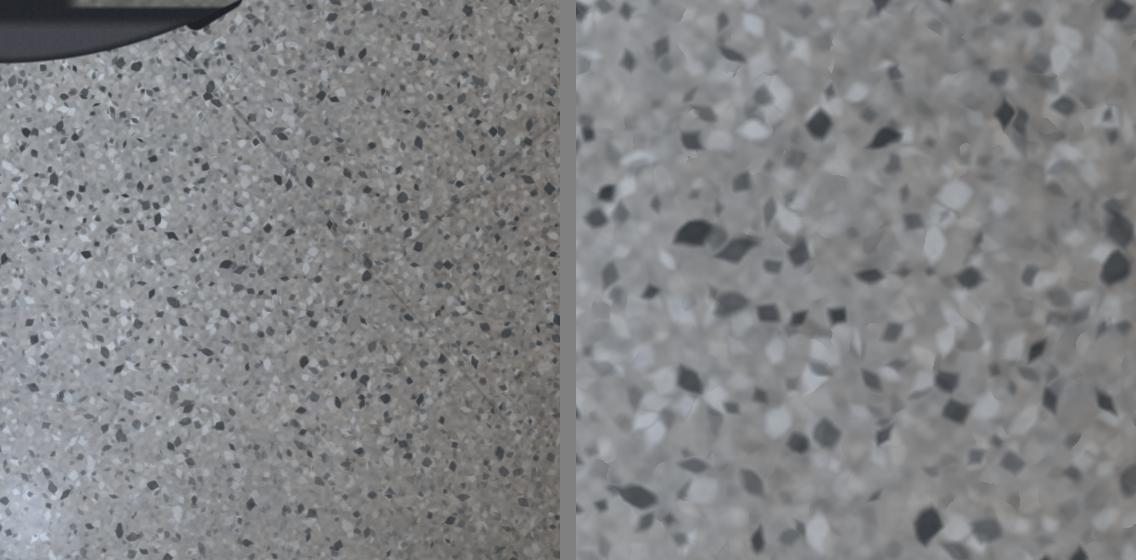
Left: the whole. Right: its middle third, enlarged.
Give the GLSL for this texture, as a Shadertoy shader.

```glsl
// Speckled terrazzo floor with faint diagonal joints and a dark curved object at the top left.

const vec3 COOL_STONE = vec3(0.572, 0.585, 0.602);
const vec3 WARM_STONE = vec3(0.462, 0.452, 0.442);
const vec3 DARK_CHIP = vec3(0.19, 0.21, 0.23);
const vec3 PALE_CHIP = vec3(0.74, 0.76, 0.78);
const vec3 SLATE = vec3(0.265, 0.27, 0.30);
const vec3 SHADOW = vec3(0.145, 0.155, 0.175);

float hash(vec2 p) {
    return fract(sin(dot(p, vec2(127.1, 311.7))) * 43758.5453);
}

float noise(vec2 p) {
    vec2 i = floor(p), f = fract(p);
    f = f * f * (3.0 - 2.0 * f);
    float low = mix(hash(i), hash(i + vec2(1, 0)), f.x);
    float high = mix(hash(i + vec2(0, 1)), hash(i + vec2(1, 1)), f.x);
    return mix(low, high, f.y);
}

// Scattered stone chips: x = coverage, y = random tone of the top chip.
// Radii and softness are measured in cells.
vec2 chips(vec2 p, float cells, float density, vec2 radii, float soft, float seed) {
    p *= cells;
    vec2 home = floor(p);
    vec2 result = vec2(0.0, 0.5);
    for (int y = -1; y <= 1; y++)
    for (int x = -1; x <= 1; x++) {
        vec2 cell = home + vec2(x, y);
        vec2 key = cell + seed;
        if (hash(key + 3.7) > density) continue;
        vec2 center = cell + vec2(hash(key), hash(key + 17.3));
        float angle = 3.1416 * hash(key + 29.1);
        float radius = mix(radii.x, radii.y, pow(hash(key + 41.9), 1.5));
        float stretch = mix(1.0, 1.55, hash(key + 53.3));
        float c = cos(angle), s = sin(angle);
        vec2 d = mat2(c, -s, s, c) * (p - center);
        d *= vec2(1.0 / stretch, stretch * 0.85);
        // Blend of round and diamond distance gives slightly angular chips.
        float dist = mix(length(d), (abs(d.x) + abs(d.y)) * 0.85, 0.5);
        float cover = 1.0 - smoothstep(radius - soft, radius + soft, dist);
        if (cover > result.x) result = vec2(cover, hash(key + 67.7));
    }
    return result;
}

float segmentDistance(vec2 p, vec2 a, vec2 b) {
    vec2 d = b - a;
    return length(p - a - d * clamp(dot(p - a, d) / dot(d, d), 0.0, 1.0));
}

float joint(vec2 p, vec2 a, vec2 b, float width) {
    float wear = 0.35 + 0.65 * noise(p * 24.0 + 9.0);
    return wear * (1.0 - smoothstep(0.0, width, segmentDistance(p, a, b)));
}

vec3 floorLight(vec2 uv) {
    float warmth = smoothstep(0.0, 1.05, uv.x * 0.95 + 0.12 * (0.5 - uv.y));
    vec3 color = mix(COOL_STONE, WARM_STONE, warmth);
    color -= 0.035 * smoothstep(0.5, 1.1, uv.x) * smoothstep(0.45, 0.0, uv.y);
    color += vec3(0.035, 0.04, 0.05) * exp(-9.0 * dot(uv - vec2(0.02, 0.3), uv - vec2(0.02, 0.3)));
    vec2 glow = (uv - vec2(0.04, 0.07)) / vec2(0.075, 0.085);
    color += vec3(0.10, 0.115, 0.14) * exp(-dot(glow, glow));
    return color + 0.035 * (noise(uv * 7.0) - 0.5);
}

vec3 terrazzo(vec2 uv) {
    vec3 light = floorLight(uv);
    vec3 color = light;
    vec2 p = uv + 0.004 * (vec2(noise(uv * 110.0), noise(uv * 110.0 + 40.0)) - 0.5);
    float contrast = mix(0.72, 1.0, smoothstep(0.05, 0.75, uv.y + 0.3 * uv.x));

    // Matrix of fine grey grains
    vec2 grains = chips(p, 82.0, 0.75, vec2(0.25, 0.55), 0.22, 11.0);
    color += contrast * 0.15 * grains.x * (grains.y - 0.5);
    vec3 tint = vec3(0.012, 0.0, -0.014) * (noise(uv * 60.0) - 0.4);
    color += tint + 0.09 * contrast * (noise(uv * 130.0) - 0.5);

    // Pale and dark aggregate
    vec2 pale = chips(p, 58.0, 0.38, vec2(0.18, 0.5), 0.17, 83.0);
    color = mix(color, PALE_CHIP * light / 0.55, pale.x * contrast * mix(0.2, 0.75, pale.y));
    vec2 smallDark = chips(p, 66.0, 0.27, vec2(0.18, 0.40), 0.17, 137.0);
    color = mix(color, DARK_CHIP + 0.08, smallDark.x * contrast * mix(0.3, 0.75, smallDark.y));
    vec2 dark = chips(p, 42.0, 0.29, vec2(0.15, 0.37), 0.11, 211.0);
    color = mix(color, DARK_CHIP, dark.x * contrast * mix(0.5, 0.95, dark.y));

    // Joints between slabs
    float lines = joint(uv, vec2(0.31, 0.93), vec2(0.53, 0.68), 0.006);
    lines += joint(uv, vec2(0.53, 0.68), vec2(0.91, 0.24), 0.005) * 0.7;
    lines += joint(uv, vec2(1.0, 0.79), vec2(0.56, 0.42), 0.007) * 0.8;
    lines += joint(uv, vec2(0.31, 0.94), vec2(0.20, 0.85), 0.006) * 0.6;
    lines += joint(uv, vec2(0.30, 0.56), vec2(0.0, 0.33), 0.005) * 0.4;
    return color * (1.0 - 0.24 * min(lines, 1.0));
}

// Dark curved body with a small nub at its right end
vec3 addObject(vec3 color, vec2 uv) {
    float height = uv.y - (0.887 + 0.62 * uv.x * uv.x);
    float nub = segmentDistance(uv, vec2(0.35, 0.967), vec2(0.412, 1.005)) - 0.021;
    color = mix(color, SHADOW * 0.85, 1.0 - smoothstep(-0.003, 0.003, nub));
    float streak = segmentDistance(uv, vec2(0.345, 0.968), vec2(0.39, 0.99));
    color = mix(color, vec3(0.29, 0.27, 0.25), 0.7 * (1.0 - smoothstep(0.002, 0.009, streak)));
    vec3 body = mix(SHADOW, SLATE, smoothstep(0.0, 0.016, height));
    body = mix(body, SHADOW, smoothstep(0.945, 0.972, uv.y));
    float rim = smoothstep(0.982, 0.992, uv.y) * smoothstep(0.11, 0.15, uv.x);
    body = mix(body, vec3(0.40, 0.40, 0.39) + 0.1 * (noise(uv * 90.0) - 0.5), rim);
    return mix(color, body, smoothstep(-0.003, 0.003, height));
}

void mainImage(out vec4 fragColor, in vec2 fragCoord) {
    vec2 uv = fragCoord / iResolution.xy;
    vec3 color = addObject(terrazzo(uv), uv);
    color += 0.02 * (noise(uv * 300.0) - 0.5);
    fragColor = vec4(clamp(color, 0.0, 1.0), 1.0);
}
```
